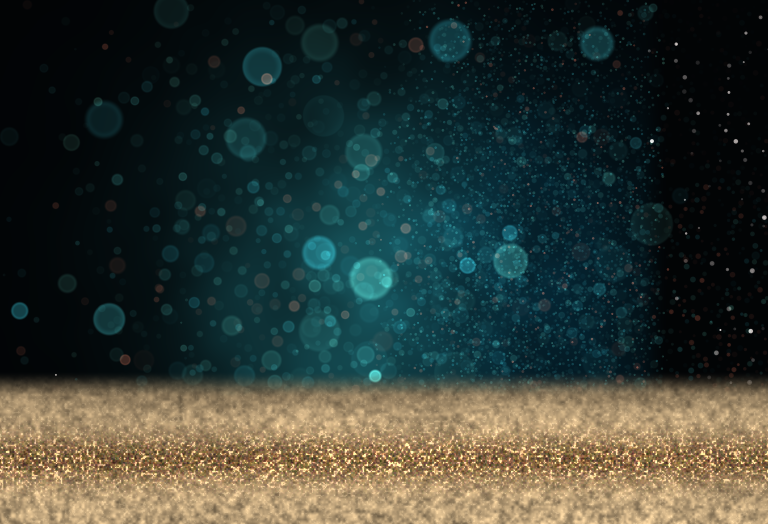
Give the GLSL for this background, as a Shadertoy shader.

```glsl
// A teal bokeh haze on black above a floor of golden glitter.
// Jittered grids scatter the lens discs and dust, a lopsided Gaussian shapes the
// haze, and layered noise forms the floor, sharp only inside a narrow focus band.

#define HORIZON 0.266
#define HORIZON_BLUR 0.026
#define FOCUS_Y 0.122
#define FOCUS_WIDTH 0.045
#define HAZE_CENTER vec2(0.70, 0.46)
#define HAZE_EDGE 1.245
#define TEAL vec3(0.085, 0.320, 0.345)
#define BLUE vec3(0.020, 0.220, 0.300)
#define CORAL vec3(1.05, 0.52, 0.38)
#define GOLD vec3(0.735, 0.630, 0.475)
#define BRONZE vec3(0.50, 0.37, 0.225)

vec4 hash4(vec2 p) {
    vec4 q = fract(p.xyxy * vec4(0.1031, 0.1030, 0.0973, 0.1099));
    q += dot(q, q.wzxy + 33.33);
    return fract((q.xxyz + q.yzzw) * q.zywx);
}

float noise(vec2 p) {
    vec2 i = floor(p), f = fract(p);
    f = f * f * (3.0 - 2.0 * f);
    float low = mix(hash4(i).x, hash4(i + vec2(1, 0)).x, f.x);
    float high = mix(hash4(i + vec2(0, 1)).x, hash4(i + vec2(1, 1)).x, f.x);
    return mix(low, high, f.y);
}

// Strength of the haze: steep on the left, long on the right, cut at the edge.
float haze(vec2 p) {
    vec2 d = p - HAZE_CENTER;
    d /= vec2(d.x < 0.0 ? 0.34 : 0.52, 0.38);
    return exp(-dot(d, d)) * (1.0 - smoothstep(HAZE_EDGE - 0.03, HAZE_EDGE + 0.03, p.x));
}

// Where dust gathers: the right half of the haze.
float dustZone(vec2 p) {
    return smoothstep(0.66, 1.0, p.x) * sqrt(haze(p));
}

// Where white sparks gather: the dark strip past the haze.
float sparkZone(vec2 p) {
    return smoothstep(HAZE_EDGE - 0.03, HAZE_EDGE + 0.05, p.x);
}

// One jittered grid of lens discs; zone 0 = haze, 1 = dust, 2 = sparks.
vec3 discs(vec2 p, float cell, vec2 radii, float fill, float warmth, int zone, float seed) {
    float aa = 1.0 / iResolution.y;
    vec3 light = vec3(0);
    for (int y = -1; y <= 1; y++)
    for (int x = -1; x <= 1; x++) {
        vec2 id = floor(p / cell) + vec2(x, y);
        vec4 h = hash4(id + seed);
        vec4 k = hash4(id + seed + 71.0);
        vec2 center = (id + 0.1 + 0.8 * h.xy) * cell;
        float r = mix(radii.x, radii.y, h.z);
        float d = length(p - center);
        float zoneFill = zone == 0 ? pow(haze(center), 0.65)
                       : zone == 1 ? dustZone(center) : sparkZone(center);
        float soft = aa + 0.14 * r * k.w;
        float body = 1.0 - smoothstep(max(r - soft, 0.0), r + soft, d);
        float rim = smoothstep(0.6, 1.0, d / r);
        vec3 tint = mix(vec3(0.13, 0.50, 0.56), vec3(0.32, 0.60, 0.50), k.x);
        tint = mix(tint, CORAL, step(1.0 - warmth, k.y));
        light += step(h.w, fill * zoneFill) * body * (0.65 + 0.35 * rim)
               * (0.15 + 0.95 * k.z * k.z) * tint;
    }
    return light;
}

vec3 backdrop(vec2 p) {
    float glow = haze(p);
    float clouds = 0.62 + 0.42 * noise(p * 7.0) + 0.22 * (noise(p * 17.0 + 9.0) - 0.5);
    vec3 col = vec3(0.006, 0.014, 0.020);
    col += mix(TEAL, BLUE, smoothstep(0.65, 1.1, p.x)) * glow * clouds;

    // Lens discs from large and faint to small and dense
    col += 0.50 * discs(p, 0.135, vec2(0.030, 0.042), 0.75, 0.0, 0, 13.0);
    col += 0.24 * discs(p, 0.060, vec2(0.010, 0.020), 0.85, 0.08, 0, 37.0);
    col += 0.36 * discs(p, 0.036, vec2(0.006, 0.012), 0.65, 0.20, 0, 53.0);
    col += 0.28 * discs(p, 0.022, vec2(0.004, 0.008), 0.50, 0.16, 0, 67.0);
    col += 1.20 * discs(p, 0.130, vec2(0.008, 0.016), 0.26, 0.0, 0, 91.0);

    // Fine dust on the right, then sparks and dim embers in the dark strip
    col += 0.32 * discs(p, 0.014, vec2(0.002, 0.005), 0.60, 0.10, 1, 117.0);
    col += 0.55 * discs(p, 0.007, vec2(0.001, 0.002), 0.75, 0.08, 1, 151.0);
    float low = exp(-pow((p.y - 0.42) / 0.22, 2.0));
    col += (0.06 + 0.34 * low) * discs(p, 0.013, vec2(0.002, 0.005), 0.50, 0.35, 2, 173.0);
    float spark = dot(discs(p, 0.032, vec2(0.001, 0.004), 0.38, 0.0, 2, 197.0), vec3(1.0));
    return col + spark * vec3(0.95, 0.90, 0.88);
}

vec3 glitterFloor(vec2 p) {
    float offset = (p.y - FOCUS_Y) / FOCUS_WIDTH;
    float focus = exp(-offset * offset);
    float far = smoothstep(FOCUS_Y, HORIZON, p.y);

    // Soft round grains out of focus, hard flecks in focus
    float soft = noise(p * 70.0) + noise(p * 125.0 + 31.0) + 0.7 * noise(p * 215.0 + 5.0) - 1.35;
    float fleck = 0.65 * noise(p * 240.0 + 7.0) + 0.35 * noise(p * 400.0 + 19.0);
    float glint = smoothstep(0.58, 0.85, fleck);
    vec3 col = mix(GOLD, BRONZE, 0.85 * focus);
    col *= 1.0 + mix(mix(0.36, 0.24, far) * soft, 1.3 * (fleck - 0.5), focus);
    col += vec3(0.48, 0.45, 0.38) * glint * (0.14 + 0.66 * focus);
    col += focus * 0.10 * (hash4(floor(p * 260.0)).xyz - 0.5);
    col *= 1.0 - 0.30 * smoothstep(0.19, HORIZON, p.y);
    return col * (0.93 + 0.14 * noise(p * vec2(5.0, 14.0)));
}

void mainImage(out vec4 fragColor, in vec2 fragCoord) {
    vec2 p = fragCoord / iResolution.y;
    p.x *= 1.463 * iResolution.y / iResolution.x;
    float ground = 1.0 - smoothstep(HORIZON - HORIZON_BLUR, HORIZON + HORIZON_BLUR, p.y);
    vec3 col = mix(backdrop(p), glitterFloor(p), ground);
    fragColor = vec4(clamp(col, 0.0, 1.0), 1.0);
}
```
